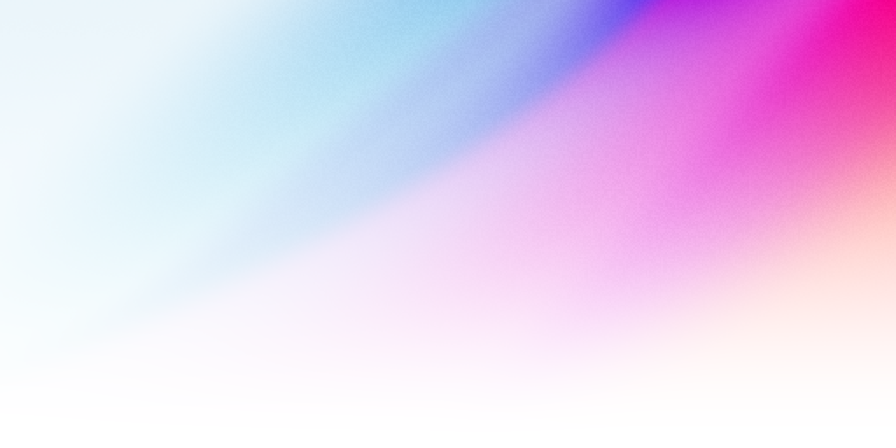
Write a Shadertoy shader that draws this background.

```glsl
const vec3 WHITE = vec3(1.0);

// Sineless hash, 0 to 1
float hash21(vec2 p) {
    vec3 q = fract(vec3(p.xyx) * 0.1031);
    q += dot(q, q.yzx + 33.33);
    return fract((q.x + q.y) * q.z);
}

// Fades a tint to white at the floor: reaches mid at height 0.7, top at 1
vec3 column(vec3 top, vec3 mid, float y) {
    const float k = 0.49;
    vec3 topInk = WHITE - top;
    vec3 square = (WHITE - mid - k * k * topInk) / (k - k * k);
    float y2 = y * y;
    return WHITE - (square + (topInk - square) * y2) * y2;
}

// Blends a new tint in between two horizontal positions
vec3 blendAcross(vec3 base, vec3 tint, float from, float to, float x) {
    return mix(base, tint, smoothstep(from, to, x));
}

vec3 ribbons(vec2 p) {
    float x = p.x, y = p.y;

    // Sweeping boundaries, as x for a given height
    float skyLine = 1.2 * y - 0.18;
    float violetEdge = -0.352 + (2.71 - 0.9 * y) * y;
    float magentaEdge = 0.953 + 0.883 * y;
    float peachEdge = 1.22 + 1.27 * y;
    float softness = 0.05 + 0.1 * (1.0 - y);

    // Vertical fades of each ribbon
    vec3 mist = column(vec3(0.92, 0.96, 0.98), vec3(0.945, 0.975, 0.99), y);
    vec3 sky = column(vec3(0.60, 0.81, 0.94), vec3(0.80, 0.92, 0.97), y);
    vec3 periwinkle = column(vec3(0.62, 0.67, 0.93), vec3(0.75, 0.84, 0.96), y);
    vec3 indigo = column(vec3(0.42, 0.25, 0.93), vec3(0.69, 0.75, 0.95), y);
    vec3 orchid = column(vec3(0.72, 0.15, 0.87), vec3(0.87, 0.72, 0.95), y);
    vec3 pink = column(vec3(0.89, 0.27, 0.83), vec3(0.93, 0.52, 0.89), y);
    vec3 magenta = column(vec3(0.94, 0.05, 0.70), vec3(0.92, 0.37, 0.86), y);
    vec3 crimson = column(vec3(0.97, 0.00, 0.53), vec3(0.96, 0.42, 0.68), y);
    vec3 peach = column(vec3(1.00, 0.20, 0.15), vec3(1.00, 0.61, 0.58), y);

    // Cool side
    vec3 color = blendAcross(mist, sky, skyLine - 0.6, skyLine, x);
    color = blendAcross(color, periwinkle, skyLine, skyLine + 0.2, x);
    color = blendAcross(color, indigo, violetEdge - 0.25, violetEdge, x);

    // Warm side
    color = blendAcross(color, orchid, violetEdge - softness, violetEdge + softness, x);
    color = blendAcross(color, pink, violetEdge + 0.05, magentaEdge, x);
    color = blendAcross(color, magenta, magentaEdge - 0.08, magentaEdge + 0.12, x);
    color = blendAcross(color, crimson, magentaEdge, 2.05, x);
    return blendAcross(color, peach, peachEdge - 0.25, peachEdge + 0.2, x);
}

// Fine grain, strongest where the colour is deep
vec3 addGrain(vec3 color, vec2 p, float cells, float strength) {
    float depth = 1.0 - min(color.r, min(color.g, color.b));
    float grain = hash21(floor(p * cells)) - 0.5;
    return color + grain * strength * smoothstep(0.0, 0.4, depth);
}

void mainImage(out vec4 fragColor, in vec2 fragCoord) {
    vec2 p = fragCoord / iResolution.xy * vec2(2.0, 1.0);
    vec3 color = addGrain(ribbons(p), p, 256.0, 0.025);
    fragColor = vec4(clamp(color, 0.0, 1.0), 1.0);
}
```
